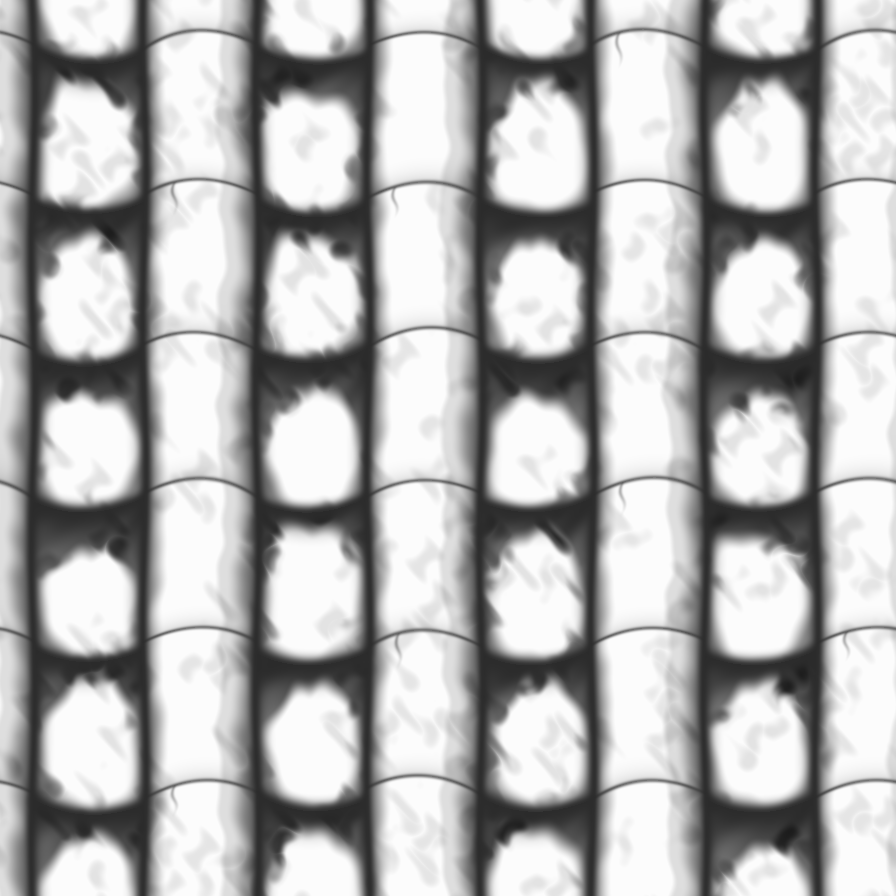
This texture map is drawn by a Shadertoy shader. Its source:

```glsl
// Grey relief of a clay roof: columns of arched cover tiles alternate with
// hollow pan tiles. Each tile is shaded by a cross profile or a rounded highlight,
// and varied by hashed sines plus wrapped cellular spots, so the whole tiles.

#define COLUMNS 4.0
#define ROWS 6.0
#define COVER_ARC 0.10
#define PAN_ARC 0.09
#define JOINT_WIDTH 0.014
#define GROOVE_WIDTH 0.10
#define SPOT_GRID 32.0
#define SPOT_SHARE 0.30
#define DARK 0.17

const float TAU = 6.2831853;

float hash(vec2 c) {
    vec3 h = fract(vec3(c.xyx) * vec3(0.1031, 0.1030, 0.0973));
    h += dot(h, h.yzx + 33.33);
    return fract((h.x + h.y) * h.z);
}

float ripple(float x, float seed) {
    return 0.5 * sin(x * 7.0 + seed * TAU) + 0.3 * sin(x * 13.0 + seed * 41.0)
         + 0.2 * sin(x * 23.0 + seed * 67.0);
}

float groove(float d, float width) {
    return exp(-d * d / (width * width));
}

// Soft blotches: hashed points on a wrapped, warped grid
float spots(vec2 uv) {
    vec2 p = uv * SPOT_GRID + 0.3 * sin(TAU * (uv.yx * vec2(19.0, 23.0) + uv * 7.0));
    vec2 cell = floor(p);
    float cover = 0.0;
    for (int j = -1; j <= 1; j++)
    for (int i = -1; i <= 1; i++) {
        vec2 c = cell + vec2(i, j);
        vec2 id = mod(c, SPOT_GRID);
        vec2 centre = c + vec2(hash(id + 3.0), hash(id + 71.0));
        float present = step(1.0 - SPOT_SHARE, hash(id + 137.0));
        float d = length((p - centre) * vec2(1.0, 0.75));
        cover = max(cover, present * (1.0 - smoothstep(0.12, 0.6, d)));
    }
    return cover;
}

// Uneven laying: shift and tilt of the joints down one column
float sway(float y, float s, float seed) {
    float turn = y / ROWS;
    return 0.016 * sin(TAU * (4.0 * turn + seed)) + 0.02 * s * sin(TAU * (5.0 * turn + seed * 3.0));
}

// s runs from -1 to 1 across the tile, y counts rows downward
float coverTile(float s, float y, float column, float spot) {
    float t = y - 0.21 - COVER_ARC * s * s + sway(y, s, hash(vec2(column, 7.0)));
    float f = fract(t);
    float id = hash(vec2(column, mod(floor(t), ROWS)) + 20.0);
    float right = s + 0.10 * ripple(f, id + 0.37);

    // Cross profile: narrow shade on the left, stepped shade on the right
    float v = mix(0.52, 1.0, smoothstep(-0.97, -0.58, s + 0.07 * ripple(f, id)));
    v -= 0.13 * smoothstep(0.28, 0.42, right) + 0.42 * smoothstep(0.5, 0.95, right);
    v -= 0.10 * spot;

    // Joint line with a faint shade above, and an occasional crack below
    v *= 1.0 - 0.16 * exp(-(1.0 - f) * 16.0);
    float crack = step(0.6, id) * groove(s + 0.5 + 0.04 * sin(f * 30.0), 0.035);
    v -= 0.3 * crack * (1.0 - smoothstep(0.05, 0.24, f));
    return mix(v, 0.28, groove(min(f, 1.0 - f), JOINT_WIDTH) * (0.7 + 0.25 * s * s));
}

float panTile(float s, float y, float column, float spot) {
    float t = y - 0.44 + PAN_ARC * s * s + sway(y, s, hash(vec2(column, 53.0)));
    float f = fract(t);
    vec2 cell = vec2(column, mod(floor(t), ROWS));
    float id = hash(cell + 90.0);
    float lift = hash(cell + 190.0);

    // Rounded highlight, narrower at the top, with a wavy rim
    float top = mix(0.08, 0.27, lift);
    float halfWidth = mix(mix(0.46, 0.78, id), 0.88, smoothstep(0.15, 0.65, f));
    vec2 q = vec2((s + 0.12 * (id - 0.5)) / halfWidth, (2.0 * f - 0.98 - top) / (0.98 - top));
    vec2 power = pow(abs(q), vec2(2.6));
    float r = pow(power.x + power.y, 1.0 / 2.6);
    float angle = atan(q.y, q.x);
    r += 0.06 * sin(3.0 * angle + id * TAU) + 0.04 * sin(7.0 * angle + lift * TAU);
    r += 0.16 * spot;

    float shade = mix(0.24, 0.58, smoothstep(0.0, 0.7, f)) + 0.08 * ripple(f + s * 0.4, id);
    float v = mix(shade, 1.0, 1.0 - smoothstep(0.82, 1.22, r)) - 0.11 * spot;

    // Lower lip: crisp above, long shadow below
    float lip = max(groove(1.0 - f, 0.055), groove(f, 0.12));
    v = mix(v, DARK, 0.95 * lip);
    return mix(v, DARK, 0.55 * groove(1.0 - abs(s), 0.2));
}

void mainImage(out vec4 fragColor, in vec2 fragCoord) {
    vec2 uv = fragCoord / iResolution.xy;
    float x = uv.x * COLUMNS - 0.396 + 0.008 * sin(TAU * (3.0 * uv.y + 2.0 * uv.x));
    float y = (1.0 - uv.y) * ROWS;
    float spot = spots(uv);

    // Pans sit on whole x, covers on half x; each is half a column wide
    float panS = (fract(x + 0.5) - 0.5) * 4.0;
    float coverS = (fract(x) - 0.5) * 4.0;
    float pan = panTile(panS, y, mod(floor(x + 0.5), COLUMNS), spot);
    float cover = coverTile(coverS, y, mod(floor(x), COLUMNS), spot);

    float edge = abs(panS) - 1.0;
    float v = mix(pan, cover, smoothstep(-0.04, 0.04, edge));
    v = mix(v, DARK, 0.95 * groove(edge, GROOVE_WIDTH));
    fragColor = vec4(vec3(clamp(v, 0.0, 0.99)), 1.0);
}
```
